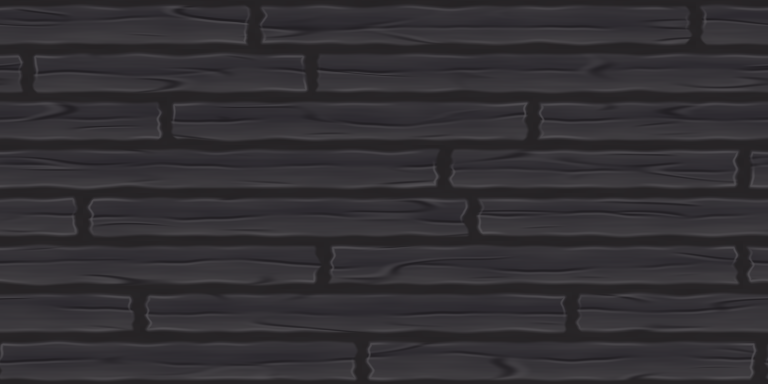
This texture is drawn by a Shadertoy shader. Its source:

```glsl
// Dark, worn wooden planks in eight staggered rows, with cracks, grain and pale worn rims.

const float ROWS = 8.0;
const float ROW_LENGTH = 16.0;       // canvas width, in row heights
const float ROW_OFFSET = 0.02;
const vec2 GAP = vec2(0.11, 0.09);   // half gap at the joints and between rows

const vec3 GAP_COLOR   = vec3(0.150, 0.140, 0.148);
const vec3 CRACK_COLOR = vec3(0.120, 0.110, 0.125);
const vec3 SHADE_WOOD  = vec3(0.176, 0.166, 0.188);
const vec3 PALE_WOOD   = vec3(0.262, 0.252, 0.264);
const vec3 RIM_COLOR   = vec3(0.350, 0.340, 0.355);

// Two joints per row, as fractions of the row length, from the top row down
const vec2 JOINTS[8] = vec2[8](
    vec2(0.332, 0.906), vec2(0.036, 0.406), vec2(0.217, 0.694), vec2(0.579, 0.969),
    vec2(0.108, 0.615), vec2(0.422, 0.967), vec2(0.182, 0.745), vec2(0.471, 0.990));

float hash(vec2 p) {
    vec3 q = fract(p.xyx * vec3(0.1031, 0.1030, 0.0973));
    q += dot(q, q.yzx + 33.33);
    return fract((q.x + q.y) * q.z);
}

vec2 gradientAt(vec2 cell) {
    float angle = 6.2832 * hash(cell);
    return vec2(cos(angle), sin(angle));
}

// Gradient noise, roughly -0.7 to 0.7
float noise(vec2 p) {
    vec2 i = floor(p), f = p - i;
    vec2 u = f * f * f * (f * (f * 6.0 - 15.0) + 10.0);
    vec2 e = vec2(1.0, 0.0);
    float low  = mix(dot(gradientAt(i), f), dot(gradientAt(i + e), f - e), u.x);
    float high = mix(dot(gradientAt(i + e.yx), f - e.yx), dot(gradientAt(i + 1.0), f - 1.0), u.x);
    return mix(low, high, u.y);
}

float stroke(float dist, float width, float pixel) {
    return 1.0 - smoothstep(0.0, width + pixel, abs(dist));
}

float roundedBox(vec2 p, vec2 halfSize, float radius) {
    vec2 d = abs(p) - halfSize + radius;
    return length(max(d, 0.0)) + min(max(d.x, d.y), 0.0) - radius;
}

// p.x runs from the plank's left joint, p.y from the top of its row
vec3 plankColor(vec2 p, float len, float id, float pixel) {
    vec2 seed = vec2(17.0, 31.0) * (id + 1.0);

    // Worn outline: slow waves along the sides, chips at the ends
    vec2 wobble = vec2(0.13 * noise(p * vec2(0.8, 5.0) + seed),
                       0.07 * noise(vec2(p.x * 1.1, floor(p.y * 2.0) * 9.0) + seed));
    vec2 size = vec2(len, 1.0);
    float edge = roundedBox(p - 0.5 * size + wobble, 0.5 * size - GAP, 0.08);
    float endDist = min(p.x, len - p.x);
    float nearEnd = 1.0 - smoothstep(0.2, 1.6, endDist);

    // A long split divides a shaded upper face from a paler lower face
    float split = 0.46 + 0.16 * (hash(seed) - 0.5) + 0.28 * noise(vec2(p.x * 0.32, 3.0) + seed)
                + 0.03 * noise(vec2(p.x * 1.7, 8.0) + seed);
    float upper = mix(0.46, 0.08, smoothstep(0.1, split, p.y));
    float lower = mix(0.30, 0.78, smoothstep(split, 0.88, p.y));
    float tone = mix(upper, lower, smoothstep(-0.03, 0.05, p.y - split));

    // Broad brush patches and fine stretched grain
    tone += 0.20 * noise(p * vec2(0.7, 1.2) + seed + 40.0);
    tone += 0.22 * noise(p * vec2(0.45, 7.0) + seed + 60.0);
    tone += 0.12 * noise(p * vec2(1.3, 17.0) + seed + 80.0);
    tone += 0.10 * (hash(seed + 5.0) - 0.5);
    vec3 color = mix(SHADE_WOOD, PALE_WOOD, clamp(tone, 0.0, 1.0));

    // Split line with a worn lip beneath it
    float fade = smoothstep(-0.25, 0.25, noise(vec2(p.x * 0.55, 12.0) + seed) + 0.2 * nearEnd);
    color = mix(color, CRACK_COLOR, 0.8 * fade * stroke(p.y - split, 0.025, pixel));
    color = mix(color, RIM_COLOR, 0.38 * fade * stroke(p.y - split - 0.055, 0.02, pixel));

    // Flowing grain lines: contours of stretched noise
    float flow = noise(p * vec2(0.33, 2.6) + seed + 100.0) / 2.6;
    float grain = smoothstep(0.0, 0.35, noise(p * vec2(0.5, 1.5) + seed + 120.0));
    color = mix(color, CRACK_COLOR, 0.75 * grain * stroke(flow, 0.014, pixel));
    color = mix(color, RIM_COLOR, 0.30 * grain * stroke(flow - 0.04, 0.014, pixel));

    // Pale rim, brightest at the ends, inside a dark soft border
    float wear = smoothstep(-0.3, 0.4, noise(p * vec2(0.9, 2.0) + seed + 140.0));
    float rim = stroke(edge + 0.065, 0.025, pixel) * mix(0.45 * wear, 0.7, nearEnd * wear);
    color = mix(color, RIM_COLOR, rim);
    vec3 gap = GAP_COLOR * (1.0 + 0.08 * noise(p * vec2(1.0, 4.0) + seed));
    return mix(color, gap, smoothstep(-0.035 - pixel, 0.01 + 0.5 * pixel, edge));
}

void mainImage(out vec4 fragColor, in vec2 fragCoord) {
    vec2 uv = fragCoord / iResolution.xy;
    float pixel = ROWS / iResolution.y;
    vec2 p = vec2(uv.x * ROW_LENGTH, (1.0 - uv.y) * ROWS - ROW_OFFSET);
    float row = mod(floor(p.y), ROWS);

    // Choose the plank between the two joints, or the one that wraps around
    vec2 joints = JOINTS[int(row)] * ROW_LENGTH;
    float span = joints.y - joints.x;
    float along = mod(p.x - joints.x, ROW_LENGTH);
    bool wraps = along >= span;
    vec2 local = vec2(wraps ? along - span : along, fract(p.y));
    float len = wraps ? ROW_LENGTH - span : span;
    float id = row * 2.0 + (wraps ? 1.0 : 0.0);

    fragColor = vec4(plankColor(local, len, id, pixel), 1.0);
}
```
